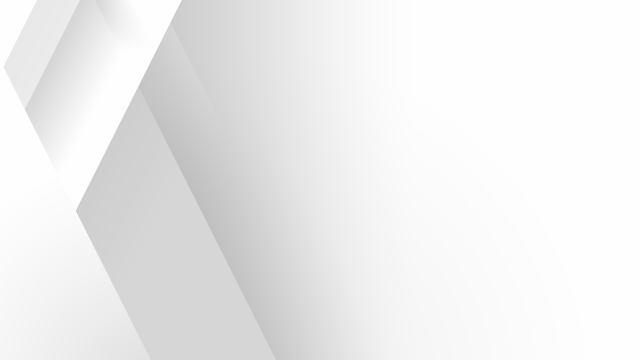
A Shadertoy shader for this background:

```glsl
// Pale backdrop of slanted paper panels with soft shadows on white.
// Two skewed axes turn every slanted edge into a constant value;
// layers are painted by masks, and shaded by linear and radial fades.

const float SLANT = 0.503;       // horizontal run per unit of height
const float LEFT_EDGE = -0.084;  // falling edges, measured along the top
const float BAND_EDGE = 0.264;
const float STRIP_EDGE = 0.442;
const float OUTER_EDGE = 0.103;  // rising edges, measured along the top
const float INNER_EDGE = 0.222;
const float MAIN_EDGE = 0.505;
const float WHITE = 0.995;

// Smooth step across an edge, about one pixel wide
float past(float edge, float v) {
    float w = 0.75 / iResolution.y;
    return smoothstep(edge - w, edge + w, v);
}

// One at the start, falling evenly to zero over the given length
float fade(float start, float len, float v) {
    return clamp(1.0 - (v - start) / len, 0.0, 1.0);
}

// Soft round shade with eased borders
float glow(vec2 p, vec2 centre, float radius) {
    float t = fade(0.0, radius, length(p - centre));
    return t * mix(t, 1.0, 0.6);
}

// Wide grey field at the right of the main edge
float fieldTone(vec2 p, float fall) {
    float ramp = 0.185 * (1.0 - smoothstep(0.25, 1.16, p.x));
    ramp += 0.04 * fade(0.45, 0.7, p.x);
    float pool = 0.08 * glow(p, vec2(0.7, 1.09), 0.95);
    float depth = smoothstep(0.15, 0.6, p.y);
    float shadow = 0.05 * fade(BAND_EDGE, 0.32, fall) * depth;
    float strip = past(BAND_EDGE, fall) * (1.0 - past(STRIP_EDGE, fall));
    float sheen = 0.035 * strip * smoothstep(0.3, 0.442, fall) * fade(0.06, 0.34, p.y);
    return WHITE - ramp - pool - shadow + sheen;
}

// Flat band, slightly darker under its upper edge
float bandTone(float rise) {
    return 0.84 - 0.035 * fade(MAIN_EDGE, 0.25, rise);
}

// Small overlapping sheets in the upper left corner
float sheetTone(vec2 p, float rise, float fall) {
    float outer = 0.94 - 0.03 * fade(OUTER_EDGE, 0.3, rise);
    float inner = WHITE - 0.16 * fade(INNER_EDGE, 0.19, rise);
    float fold = WHITE - 0.17 * fade(BAND_EDGE, 0.1, fall) * fade(0.0, 0.14, p.y);
    float tone = mix(WHITE, outer, past(OUTER_EDGE, rise));
    tone = mix(tone, inner, past(INNER_EDGE, rise));
    return mix(tone, fold, past(BAND_EDGE, fall));
}

void mainImage(out vec4 fragColor, in vec2 fragCoord) {
    // Height units, with y measured down from the top
    vec2 p = vec2(fragCoord.x, iResolution.y - fragCoord.y) / iResolution.y;
    float rise = p.x + SLANT * p.y;
    float fall = p.x - SLANT * p.y;

    // Field and band below the main edge, sheets above it
    float lower = mix(bandTone(rise), fieldTone(p, fall), past(BAND_EDGE, fall));
    float upper = sheetTone(p, rise, fall);
    float panels = mix(upper, lower, past(MAIN_EDGE, rise));

    // Open ground at the left with a faint shade rising from below
    float ground = WHITE - 0.13 * glow(p, vec2(0.42, 1.08), 0.65);
    float tone = mix(ground, panels, past(LEFT_EDGE, fall));

    fragColor = vec4(vec3(clamp(tone, 0.0, 1.0)), 1.0);
}
```
